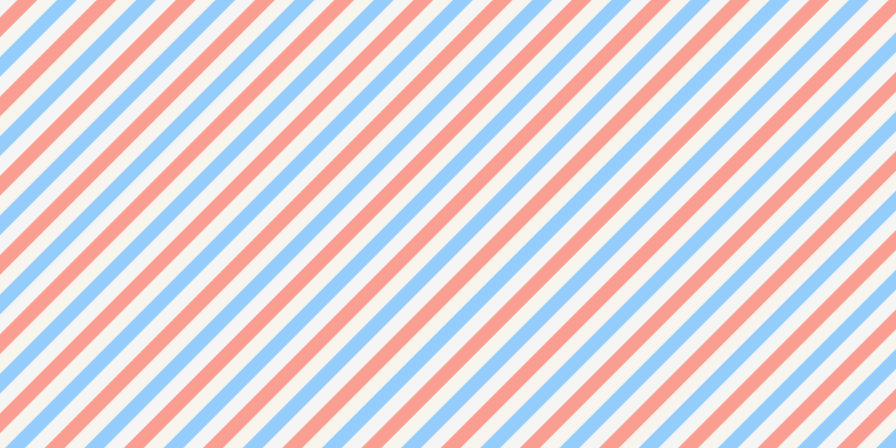
This pattern is drawn by a WebGL 1 fragment shader. Its source:

```glsl
precision highp float;
// Airmail stripes: equal diagonal bands of sky blue, cream, coral and pale grey.

uniform vec2 u_resolution;

#define BAND_WIDTH 0.03125   // across the band, in canvas heights
#define EDGE_WIDTH 0.0045    // soft transition, in canvas heights
#define PHASE 0.0            // shift of the stripes, in bands
#define SKY   vec3(0.58, 0.80, 0.99)
#define CREAM vec3(0.97, 0.96, 0.93)
#define CORAL vec3(0.98, 0.62, 0.57)
#define PALE  vec3(0.96, 0.96, 0.96)

// Colour of a band, repeating every four bands.
vec3 bandColor(float index) {
    float k = mod(index, 4.0);
    if (k < 0.5) return SKY;
    if (k < 1.5) return CREAM;
    if (k < 2.5) return CORAL;
    return PALE;
}

void main() {
    vec2 p = gl_FragCoord.xy / u_resolution.y;
    float aspect = u_resolution.x / u_resolution.y;

    // Distance from the lower right corner towards the upper left.
    float across = dot(p - vec2(aspect, 0.0), normalize(vec2(-1.0, 1.0)));

    // Blend each pair of neighbouring bands around their shared edge.
    float s = across / BAND_WIDTH + PHASE - 0.5;
    float index = floor(s);
    float halfEdge = 0.5 * max(EDGE_WIDTH, 1.0 / u_resolution.y) / BAND_WIDTH;
    float blend = smoothstep(0.5 - halfEdge, 0.5 + halfEdge, s - index);

    vec3 color = mix(bandColor(index), bandColor(index + 1.0), blend);
    gl_FragColor = vec4(color, 1.0);
}
```
